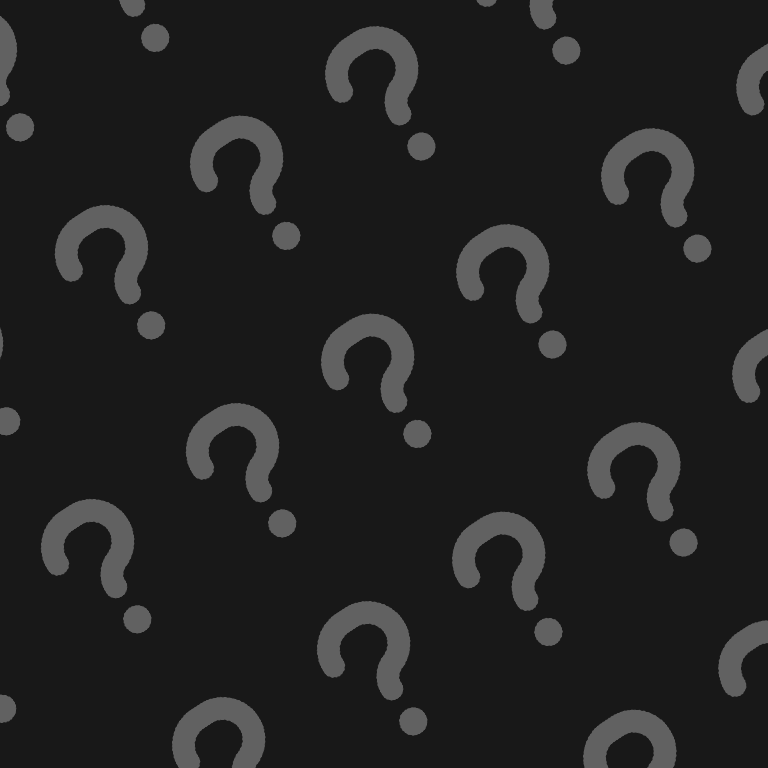
A Shadertoy shader for this pattern:

```glsl
#define TILT 0.5847                  // grid rotation in radians
#define ANCHOR vec2(36.75, 31.85)    // dot of one mark, in percent of the canvas
#define GROUP vec2(64.83, 30.92)     // period along and across the rows
#define STEP 21.1                    // spacing of the three marks in a group
#define STROKE 1.48                  // half line width
#define DOT 1.82                     // dot radius
#define BOWL vec2(0.65, 11.72)       // half flat top, height of the bowl centre
#define BOWL_RADIUS 4.04
#define STEM_END 5.08
#define RIPPLE vec2(0.045, 0.24)     // edge serration: depth and cell size
#define INK vec3(0.382)
#define GROUND vec3(0.093)

const float PI = 3.14159265;

mat2 rotation(float angle) {
    float c = cos(angle), s = sin(angle);
    return mat2(c, -s, s, c);
}

float segmentDistance(vec2 p, vec2 a, vec2 b) {
    vec2 ab = b - a;
    return length(p - a - ab * clamp(dot(p - a, ab) / dot(ab, ab), 0.0, 1.0));
}

// Distance to the circular arc running between two angles
float arcDistance(vec2 p, vec2 centre, float radius, float from, float to) {
    float halfSpan = 0.5 * (to - from);
    p = rotation(0.5 * (from + to)) * (p - centre);
    p.y = abs(p.y);
    if (atan(p.y, p.x) < halfSpan) return abs(length(p) - radius);
    return length(p - radius * vec2(cos(halfSpan), sin(halfSpan)));
}

// Hooked mark above a dot at the origin
float markDistance(vec2 p) {
    // Stem arc is tangent to the bowl and ends vertically at x = 0
    float drop = BOWL.y - STEM_END;
    float stemRadius = (BOWL.x * BOWL.x + drop * drop - BOWL_RADIUS * BOWL_RADIUS)
                     / (2.0 * (BOWL_RADIUS + BOWL.x));
    vec2 stemCentre = vec2(stemRadius, STEM_END);
    float join = atan(-drop, stemRadius - BOWL.x);

    float top = BOWL.y + BOWL_RADIUS;
    float d = segmentDistance(p, vec2(-BOWL.x, top), vec2(BOWL.x, top));
    d = min(d, arcDistance(p, vec2(-BOWL.x, BOWL.y), BOWL_RADIUS, 0.5 * PI, PI));
    d = min(d, arcDistance(p, BOWL, BOWL_RADIUS, join, 0.5 * PI));
    d = min(d, arcDistance(p, stemCentre, stemRadius, PI + join, PI));
    return min(d - STROKE, length(p) - DOT);
}

void mainImage(out vec4 fragColor, in vec2 fragCoord) {
    float pixel = 100.0 / iResolution.y;
    vec2 p = rotation(TILT) * (fragCoord * pixel - ANCHOR);

    // Groups of three marks with a wider gap between groups
    vec2 margin = vec2(0.5 * (GROUP.x - 2.0 * STEP), 7.0);
    p = mod(p + margin, GROUP) - margin;
    p.x -= STEP * clamp(round(p.x / STEP), 0.0, 2.0);

    // Fine serration aligned with the tilted grid
    vec2 wave = cos(2.0 * PI * p / RIPPLE.y);
    float d = markDistance(p) + RIPPLE.x * wave.x * wave.y;

    float cover = smoothstep(0.6 * pixel, -0.6 * pixel, d);
    fragColor = vec4(mix(GROUND, INK, cover), 1.0);
}
```
